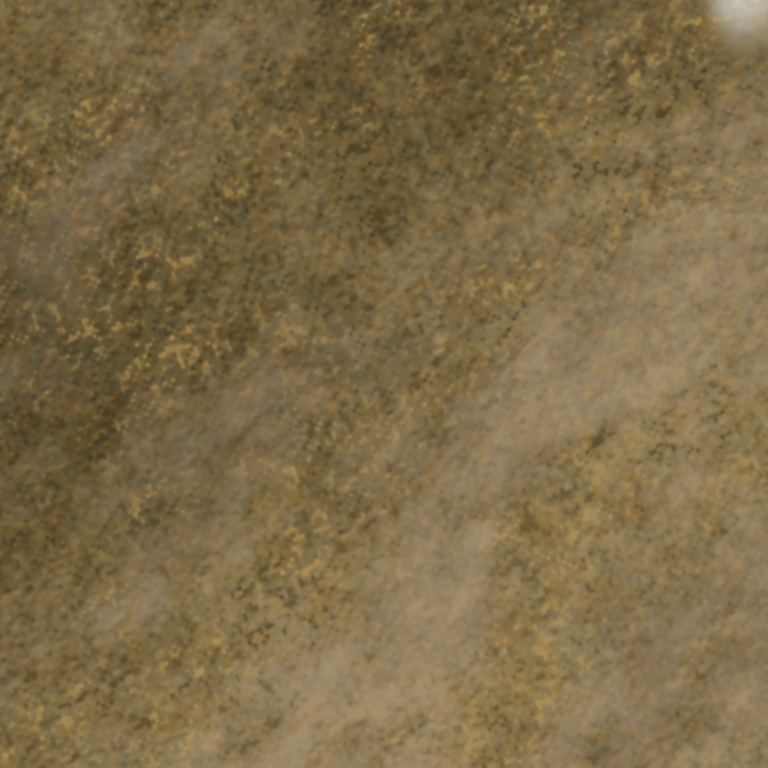
Reproduce this texture procedurally as a Shadertoy shader.

```glsl
// Dry mossy ground: olive and taupe patches in diagonal drifts, with fine golden grain.

const vec3 DARK_OLIVE  = vec3(0.370, 0.310, 0.185);
const vec3 DRY_OLIVE   = vec3(0.570, 0.485, 0.310);
const vec3 DARK_TAUPE  = vec3(0.400, 0.340, 0.240);
const vec3 LIGHT_TAUPE = vec3(0.605, 0.525, 0.395);
const vec3 GOLD        = vec3(0.730, 0.580, 0.310);
const vec3 SOIL        = vec3(0.230, 0.185, 0.110);
const vec3 PALE_STONE  = vec3(0.800, 0.780, 0.730);

const float DRIFT_ANGLE    = 0.72;  // direction of the streaks, radians
const float PATCH_SCALE    = 4.5;
const float CLUMP_SCALE    = 22.0;
const float GRAIN_SCALE    = 135.0;
const float GRAIN_CONTRAST = 0.62;
const float GOLD_AMOUNT    = 0.50;
const float SOIL_AMOUNT    = 0.38;

float hash(vec2 p) {
    return fract(sin(dot(p, vec2(127.1, 311.7))) * 43758.5453);
}

float noise(vec2 p) {
    vec2 i = floor(p), f = fract(p);
    f = f * f * (3.0 - 2.0 * f);
    return mix(mix(hash(i), hash(i + vec2(1, 0)), f.x),
               mix(hash(i + vec2(0, 1)), hash(i + vec2(1, 1)), f.x), f.y);
}

mat2 rotation(float a) {
    float c = cos(a), s = sin(a);
    return mat2(c, -s, s, c);
}

float fbm(vec2 p) {
    float sum = 0.0, amp = 0.5;
    mat2 turn = rotation(0.6) * 2.03;
    for (int i = 0; i < 5; i++) {
        sum += amp * noise(p);
        p = turn * p + 17.3;
        amp *= 0.5;
    }
    return sum / 0.97;
}

void mainImage(out vec4 fragColor, in vec2 fragCoord) {
    vec2 uv = fragCoord / iResolution.y;

    // Drift space: x runs along the streaks, y across them
    vec2 drift = rotation(DRIFT_ANGLE) * uv;
    vec2 warp = vec2(fbm(uv * 6.0), fbm(uv * 6.0 + 40.0)) - 0.5;
    vec2 stretched = (drift + 0.10 * warp) * vec2(0.6, 1.3);

    // Broad light, patches and clumps
    float slope = smoothstep(0.42, -0.15, drift.y);
    float patches = fbm(stretched * PATCH_SCALE + 3.0) - 0.5;
    float clumps = fbm(drift * vec2(0.75, 1.2) * CLUMP_SCALE + 60.0) - 0.5;
    float tone = 0.17 + 0.60 * slope + 0.70 * patches + 0.65 * clumps;
    tone += 0.30 * smoothstep(0.45, 0.0, length(uv - vec2(0.0, 1.0)));

    // Bare taupe ground fades gradually into grassy olive
    float bareField = fbm(stretched * PATCH_SCALE * 1.4 + 91.0) + 0.16 * (slope - 0.5);
    float bare = smoothstep(0.34, 0.76, bareField + 0.35 * clumps);

    // Fine grain in three sizes and directions, softer on bare ground
    float fine = noise(rotation(0.35) * uv * GRAIN_SCALE * 1.25) - 0.5;
    float medium = noise(drift * GRAIN_SCALE * vec2(0.65, 0.95) + 20.0) - 0.5;
    float coarse = noise(rotation(1.9) * uv * GRAIN_SCALE * 0.45 + 51.0) - 0.5;
    float grain = 0.60 * fine + 0.55 * medium + 0.30 * coarse;
    tone += grain * GRAIN_CONTRAST * mix(1.3, 0.60, bare);

    vec3 olive = mix(DARK_OLIVE, DRY_OLIVE, clamp(tone, -0.35, 1.25));
    vec3 taupe = mix(DARK_TAUPE, LIGHT_TAUPE, clamp(tone, -0.30, 1.15));
    vec3 color = mix(olive, taupe, bare);

    // Slight warm and green tint variation
    float tint = noise(uv * GRAIN_SCALE * 0.6 + 33.0) - 0.5;
    color += tint * vec3(0.035, -0.006, -0.040);

    // Small golden flecks in loose clusters
    float cluster = smoothstep(0.34, 0.66, fbm(stretched * 13.0 + 130.0) + 0.2 * clumps);
    float fleck = smoothstep(0.06, 0.46, grain);
    color = mix(color, GOLD, GOLD_AMOUNT * fleck * cluster * (1.0 - 0.70 * bare));

    // Dark soil specks and a few faint creases
    float broken = smoothstep(0.42, 0.70, fbm(uv * 9.0 + 77.0));
    float ridge = abs(fbm(stretched * 5.0 + 210.0) - 0.5) + 0.04 * abs(grain);
    float crease = 0.45 * smoothstep(0.035, 0.0, ridge) * broken;
    float speck = smoothstep(0.10, 0.48, -grain - 0.3 * clumps);
    speck *= (0.35 + 0.65 * broken) * (1.0 - 0.8 * bare);
    color = mix(color, SOIL, SOIL_AMOUNT * max(crease, speck));

    // Pale stone at the upper right corner
    float stoneEdge = length((uv - vec2(0.98, 1.0)) * vec2(1.0, 1.4));
    stoneEdge += 0.09 * warp.x + 0.06 * clumps + 0.02 * grain;
    float stone = smoothstep(0.105, 0.030, stoneEdge);
    color = mix(color, PALE_STONE + 0.15 * grain, 0.85 * stone);

    fragColor = vec4(clamp(color, 0.0, 1.0), 1.0);
}
```
